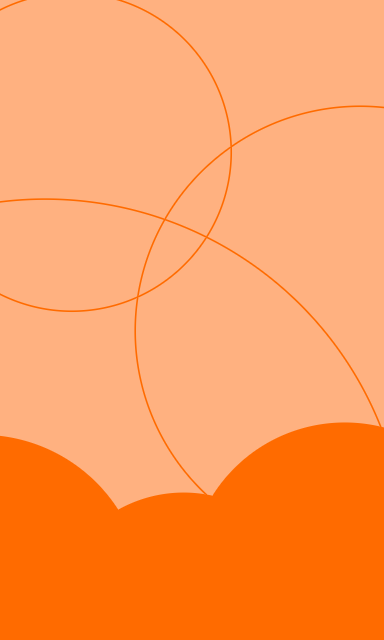
Write a WebGL 1 fragment shader that draws this background.

```glsl
precision highp float;
// Orange cloud-like mounds below three thin overlapping rings on a peach ground.

#define PEACH vec3(1.0, 0.696, 0.502)
#define ORANGE vec3(1.0, 0.42, 0.0)
#define LINE_WIDTH 0.0025
#define ASPECT 0.599

uniform vec2 u_resolution;

// Signed distance to a circle, negative inside
float circle(vec2 p, vec2 center, float radius) {
  return length(p - center) - radius;
}

// Distance to the outline of a circle, negative within the stroke
float ring(vec2 p, vec2 center, float radius) {
  return abs(circle(p, center, radius)) - 0.5 * LINE_WIDTH;
}

// Antialiased coverage, one pixel wide
float coverage(float dist) {
  return clamp(0.5 - dist * u_resolution.y, 0.0, 1.0);
}

void main() {
  // Canvas height is one unit
  vec2 p = gl_FragCoord.xy / u_resolution * vec2(ASPECT, 1.0);

  // Thin rings
  float rings = ring(p, vec2(0.1120, 0.7624), 0.2487);
  rings = min(rings, ring(p, vec2(0.5618, 0.4831), 0.3509));
  rings = min(rings, ring(p, vec2(0.0703, 0.1257), 0.5632));

  // Solid mounds along the bottom
  float mounds = circle(p, vec2(-0.0294, 0.0668), 0.2539);
  mounds = min(mounds, circle(p, vec2(0.2865, 0.0221), 0.2083));
  mounds = min(mounds, circle(p, vec2(0.5378, 0.0964), 0.2435));

  float ink = coverage(min(rings, mounds));
  gl_FragColor = vec4(mix(PEACH, ORANGE, ink), 1.0);
}
```
